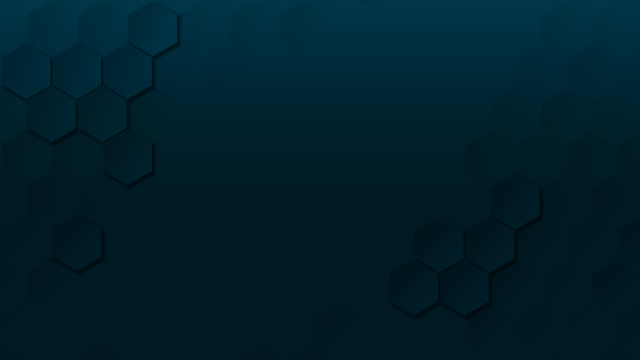
Give the GLSL for this background, as a Shadertoy shader.

```glsl
// Lengths are in canvas heights, with y measured down from the top edge.
const vec2 PITCH = vec2(0.1407, 0.1192);
const float INRADIUS = 0.0668;
const vec2 LEFT_ORIGIN = vec2(0.1435, 0.0787);
const vec2 RIGHT_ORIGIN = vec2(1.5718, 0.0835);
const vec2 SHADOW_OFFSET = vec2(0.006, 0.007);
const float SHADOW_SOFTNESS = 0.011;
const float SHADOW_STRENGTH = 0.5;
const float RIM_WIDTH = 0.004;
const vec2 FAINT_RANGE = vec2(0.12, 0.75);

const vec3 TOP = vec3(0.0, 0.212, 0.282);
const vec3 UPPER = vec3(0.0, 0.180, 0.247);
const vec3 TEAL = vec3(0.0, 0.150, 0.205);
const vec3 LOWER = vec3(0.0, 0.128, 0.168);
const vec3 DEEP = vec3(0.0, 0.099, 0.138);
const vec3 SHEEN = vec3(0.0, 0.010, 0.014);
const vec3 RIM = vec3(0.0, 0.030, 0.038);

// Groups of tiles: centre, radius, relief (1 = raised, less = faint)
const int GROUP_COUNT = 9;
const vec4 GROUPS[GROUP_COUNT] = vec4[](
    vec4(0.213, 0.243, 0.162, 1.0),
    vec4(0.424, 0.079, 0.040, 1.0),
    vec4(0.354, 0.437, 0.040, 1.0),
    vec4(0.213, 0.676, 0.040, 1.0),
    vec4(1.255, 0.741, 0.139, 1.0),
    vec4(1.431, 0.563, 0.040, 1.0),
    vec4(0.940, 0.912, 0.040, 0.5),
    vec4(0.799, 1.035, 0.100, 0.5),
    vec4(0.282, 1.035, 0.040, 0.5));

float hash(vec2 cell) {
    vec3 h = fract(cell.xyx * vec3(0.1031, 0.1030, 0.0973));
    h += dot(h, h.yzx + 33.33);
    return fract((h.x + h.y) * h.z);
}

float hexDistance(vec2 p) {
    p = abs(p);
    return max(p.x, dot(p, vec2(0.5, 0.8660))) - INRADIUS;
}

vec3 background(float y) {
    vec3 color = mix(TOP, UPPER, smoothstep(0.0, 0.14, y));
    color = mix(color, TEAL, clamp((y - 0.14) / 0.11, 0.0, 1.0));
    color = mix(color, LOWER, clamp((y - 0.25) / 0.11, 0.0, 1.0));
    return mix(color, DEEP, clamp((y - 0.36) / 0.21, 0.0, 1.0));
}

// Relief of the tile at this centre; zero where there is none
float tileRelief(vec2 center, float row, bool rightSide) {
    float leftLimit = 0.602 - 0.0704 * row + 0.301 * max(0.0, 1.0 - 0.5 * row);
    float rightLimit = max(1.546 - 0.0704 * row, 1.338);
    bool inside = rightSide ? center.x > rightLimit : center.x < leftLimit;
    float faint = mix(FAINT_RANGE.x, FAINT_RANGE.y, hash(floor(center * 40.0) + 7.0));
    float relief = inside ? faint : 0.0;
    for (int i = 0; i < GROUP_COUNT; i++) {
        vec4 group = GROUPS[i];
        if (distance(center, group.xy) < group.z) relief = max(relief, group.w);
    }
    return relief;
}

void mainImage(out vec4 fragColor, in vec2 fragCoord) {
    float pixel = 1.0 / iResolution.y;
    vec2 p = vec2(fragCoord.x, iResolution.y - fragCoord.y) * pixel;
    vec3 base = background(p.y);
    vec3 color = base;

    // The two sides use slightly shifted lattices
    bool rightSide = p.x > mix(1.15, 0.60, p.y);
    vec2 origin = rightSide ? RIGHT_ORIGIN : LEFT_ORIGIN;
    float nearRow = round((p.y - origin.y) / PITCH.y);
    float shadow = 0.0;
    float raisedCover = 0.0;

    for (int j = -1; j <= 1; j++) {
        float row = nearRow + float(j);
        float shift = 0.5 * mod(row, 2.0);
        float nearColumn = round((p.x - origin.x) / PITCH.x - shift);
        for (int i = -1; i <= 1; i++) {
            float column = nearColumn + float(i) + shift;
            vec2 center = origin + vec2(column, row) * PITCH;
            float relief = tileRelief(center, row, rightSide);
            float raised = step(0.9, relief);
            vec2 local = p - center;
            float edge = hexDistance(local);
            float cover = 1.0 - smoothstep(-pixel, pixel, edge);

            // Face shading from upper left to lower right
            float slope = dot(local, vec2(0.7071)) / INRADIUS;
            float light = smoothstep(-1.0, 0.9, slope);
            vec3 face = mix(base * 0.80, base + SHEEN * raised, light);
            float rim = smoothstep(-RIM_WIDTH, 0.0, edge) * smoothstep(0.1, 0.8, slope);
            face += RIM * rim * raised;
            color = mix(color, face, cover * relief);

            // Only raised tiles throw a shadow
            float shadowEdge = hexDistance(local - SHADOW_OFFSET);
            float shade = 1.0 - smoothstep(-0.003, SHADOW_SOFTNESS, shadowEdge);
            shadow = max(shadow, shade * raised);
            raisedCover = max(raisedCover, cover * raised);
        }
    }

    color *= 1.0 - SHADOW_STRENGTH * shadow * (1.0 - raisedCover);
    fragColor = vec4(color, 1.0);
}
```
